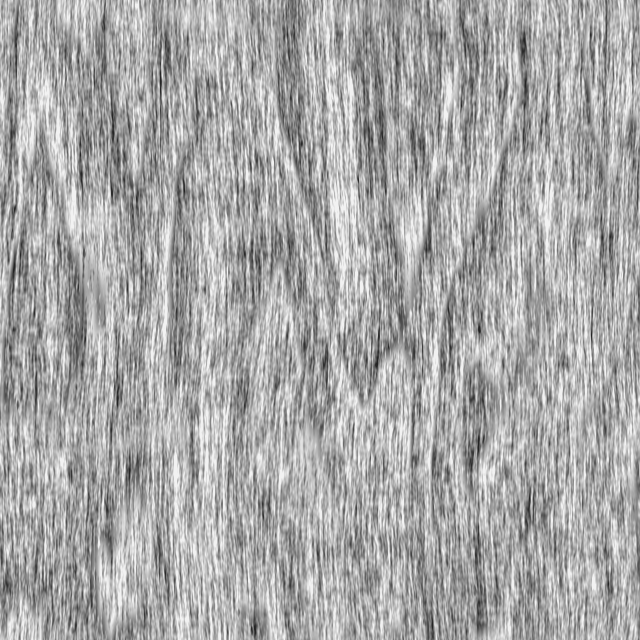
Give the GLSL for this texture, as a WebGL 2 fragment shader.

```glsl
#version 300 es
precision highp float;
// Grey weathered wood with upright grain: fine stretched-noise fibres,
// long streaks and arched growth contours cut from a slow height field.
// Faint pale cross bands and short dark pores finish the surface.

#define BASE_TONE 0.672
#define FIBRE_CONTRAST 0.37
#define STREAK_CONTRAST 0.22
#define FIGURE_CONTRAST 0.17
#define CRACK_DEPTH 0.20
#define PORE_DEPTH 0.30
#define FIBRE_SCALE vec2(225.0, 17.0)
#define FIGURE_SCALE vec2(6.5, 1.25)
#define RING_COUNT 2.8
#define BAND_COUNT 3.0
#define GRAIN_SWAY 0.022

uniform vec2 u_resolution;
out vec4 fragColor;

float hash(vec2 p) {
    vec3 q = fract(p.xyx * 0.1031);
    q += dot(q, q.yzx + 33.33);
    return fract((q.x + q.y) * q.z);
}

float cornerSlope(vec2 cell, vec2 offset) {
    float angle = 6.2832 * hash(cell);
    return dot(vec2(cos(angle), sin(angle)), offset);
}

// Gradient noise, roughly -0.7 to 0.7
float noise(vec2 p) {
    vec2 i = floor(p), f = fract(p);
    vec2 w = f * f * f * (f * (f * 6.0 - 15.0) + 10.0);
    vec2 e = vec2(1.0, 0.0);
    float low = mix(cornerSlope(i, f), cornerSlope(i + e, f - e), w.x);
    float high = mix(cornerSlope(i + e.yx, f - e.yx), cornerSlope(i + e.xx, f - e.xx), w.x);
    return mix(low, high, w.y);
}

// Bends the upright grain sideways
vec2 swayGrain(vec2 p) {
    float sway = GRAIN_SWAY * noise(p * vec2(3.5, 2.2) + 7.3);
    sway += 0.0025 * noise(p * vec2(18.0, 11.0) + 31.7);
    return vec2(p.x + sway, p.y);
}

// Fibres in three sizes, shorter and more broken where mottled
float fibres(vec2 g, float mottle) {
    float thick = noise(g * FIBRE_SCALE + 11.0);
    float thin = noise(g * FIBRE_SCALE * vec2(1.45, 2.4) + 53.0);
    float grit = noise(g * FIBRE_SCALE * vec2(1.7, 6.5) + 37.0);
    float flecks = noise(g * FIBRE_SCALE * vec2(0.7, 2.6) + 91.0);
    return thick + 0.8 * thin + 0.6 * grit + 0.5 * mottle * flecks;
}

// Long streaks running through much of the height
float streaks(vec2 g) {
    float broad = noise(g * vec2(15.0, 0.8) + 5.5);
    float middle = noise(g * vec2(58.0, 1.6) + 23.0);
    float narrow = noise(g * vec2(135.0, 3.0) + 67.0);
    return 0.75 * broad + 0.85 * middle + 0.95 * narrow;
}

// Thin dark lines where a stretched noise crosses zero
float cracks(vec2 g) {
    float line = 1.0 - smoothstep(0.0, 0.16, abs(noise(g * vec2(70.0, 3.2) + 45.0)));
    return line * smoothstep(0.0, 0.3, noise(g * vec2(38.0, 6.0) + 73.0));
}

// Growth contours: a pale strip ending at a dark ragged edge
float figure(vec2 g, float ragged) {
    float height = noise(g * FIGURE_SCALE + 3.1);
    height += 0.12 * noise(g * FIGURE_SCALE * vec2(2.4, 2.6) + 41.0);
    height += 0.05 * noise(g * vec2(60.0, 9.0) + 13.0);
    float t = fract(RING_COUNT * (height + 1.3 * g.x) + 0.08 * ragged);
    float pale = smoothstep(0.4, 0.85, t) * (1.0 - smoothstep(0.9, 1.0, t));
    float dark = max(exp(-4.5 * t), smoothstep(0.92, 1.0, t));
    return 0.75 * pale - dark;
}

// Soft cross bands, broken up along their length
float paleBand(vec2 p) {
    float row = p.y * BAND_COUNT + 0.1 * noise(p * vec2(4.0, 2.0) + 19.0);
    float distanceToBand = abs(fract(row + 0.55) - 0.5);
    float patches = smoothstep(-0.25, 0.4, noise(p * vec2(7.0, 16.0) + 77.0));
    return patches * (1.0 - smoothstep(0.02, 0.13, distanceToBand));
}

// Sparse dark slits along the grain
float pores(vec2 g) {
    float small = smoothstep(0.42, 0.60, noise(g * vec2(150.0, 34.0) + 15.0));
    float large = smoothstep(0.53, 0.64, noise(g * vec2(75.0, 20.0) + 85.0));
    return 0.6 * small + large;
}

void main() {
    vec2 p = gl_FragCoord.xy / min(u_resolution.x, u_resolution.y);
    vec2 g = swayGrain(p);
    float mottle = smoothstep(-0.1, 0.35, noise(p * vec2(6.0, 1.6) + 61.0));
    float fibre = fibres(g, mottle);
    float band = paleBand(p);

    // Contours fade in and out across the surface
    float strength = 0.45 + 0.55 * smoothstep(-0.3, 0.3, noise(p * vec2(4.0, 2.5) + 29.0));

    float tone = BASE_TONE;
    tone += FIBRE_CONTRAST * fibre * (1.0 - 0.35 * band);
    tone += STREAK_CONTRAST * streaks(g) * (1.0 - 0.5 * mottle);
    tone += FIGURE_CONTRAST * strength * figure(g, fibre);
    tone += 0.07 * band;
    tone -= CRACK_DEPTH * cracks(g) + PORE_DEPTH * pores(g);
    fragColor = vec4(vec3(clamp(tone, 0.14, 0.95)), 1.0);
}
```
